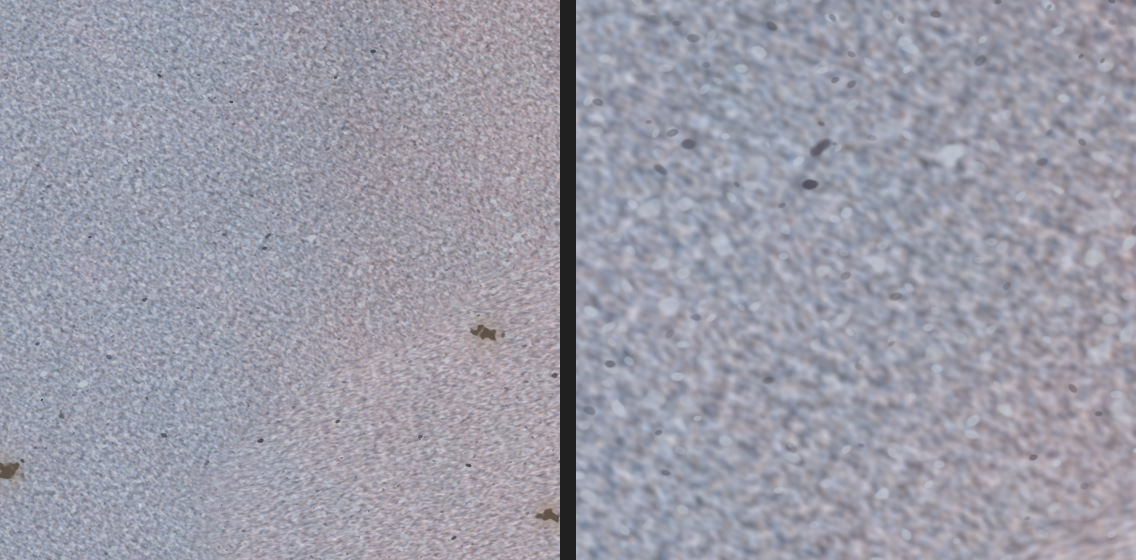
Left, the full canvas; right, a detail of the centre.
Give the GLSL for this texture, as a Shadertoy shader.

```glsl
const vec3 COOL_GREY = vec3(0.597, 0.615, 0.675);
const vec3 ROSE_GREY = vec3(0.640, 0.608, 0.640);
const vec3 PALE_STONE = vec3(0.76, 0.79, 0.83);
const vec3 DARK_PIT = vec3(0.27, 0.26, 0.30);
const vec3 RUST = vec3(0.63, 0.54, 0.47);
const vec3 DEBRIS = vec3(0.31, 0.26, 0.21);

vec2 hash22(vec2 p) {
    vec3 q = fract(p.xyx * vec3(0.1031, 0.1030, 0.0973));
    q += dot(q, q.yzx + 33.33);
    return fract((q.xx + q.yz) * q.zy);
}

vec2 rotate(vec2 p, float angle) {
    float c = cos(angle), s = sin(angle);
    return vec2(c * p.x + s * p.y, c * p.y - s * p.x);
}

float slope(vec2 cell, vec2 corner, vec2 f) {
    return dot(hash22(cell + corner) * 2.0 - 1.0, f - corner);
}

// Gradient noise, centred on zero
float noise(vec2 p) {
    vec2 i = floor(p), f = p - i;
    vec2 u = f * f * f * (f * (f * 6.0 - 15.0) + 10.0);
    float low = mix(slope(i, vec2(0, 0), f), slope(i, vec2(1, 0), f), u.x);
    float high = mix(slope(i, vec2(0, 1), f), slope(i, vec2(1, 1), f), u.x);
    return mix(low, high, u.y);
}

float fbm(vec2 p) {
    float sum = 0.0, weight = 1.0;
    for (int i = 0; i < 4; i++) {
        sum += weight * noise(p);
        p = rotate(p, 0.6) * 2.03 + 17.3;
        weight *= 0.55;
    }
    return sum;
}

// Two octaves of sand, stretched along a direction
float grain(vec2 uv, float angle, vec2 stretch) {
    vec2 p = rotate(uv, angle) * stretch;
    return noise(p * 108.0 + 40.0) + 0.85 * noise(rotate(p, 0.2) * 195.0 + 90.0);
}

// Irregular flecks, at most one per cell
float flecks(vec2 uv, float cells, float density, float radius, float seed) {
    vec2 p = uv * cells, home = floor(p);
    float wobble = 0.6 * noise(uv * 130.0 + seed);
    float mask = 0.0;
    for (int y = -1; y <= 1; y++) {
        for (int x = -1; x <= 1; x++) {
            vec2 cell = home + vec2(x, y);
            vec2 place = hash22(cell + seed);
            vec2 kind = hash22(cell + seed + 57.0);
            vec2 look = hash22(cell + seed + 131.0);
            vec2 d = rotate(p - cell - place, kind.y * 2.0 - 1.0) * vec2(0.8, 1.25);
            float size = radius * cells * mix(0.45, 1.0, look.x);
            float shape = 1.0 - smoothstep(0.55, 1.2, length(d) / size + wobble);
            mask = max(mask, step(kind.x, density) * shape * mix(0.5, 1.0, look.y));
        }
    }
    return mask;
}

// Rusty halo with a broken dark core
vec3 addStain(vec3 color, vec2 uv, vec2 center, float size) {
    vec2 d = rotate(uv - center, -0.15) / size;
    float halo = exp(-dot(d, d) * 0.35) * (0.5 + 0.6 * noise(uv * 45.0));
    float core = length(d * vec2(0.8, 1.7)) + 1.5 * noise(uv * 85.0);
    color = mix(color, RUST, clamp(halo, 0.0, 0.6));
    return mix(color, DEBRIS, 0.8 * (1.0 - smoothstep(0.6, 1.3, core)));
}

void mainImage(out vec4 fragColor, in vec2 fragCoord) {
    vec2 uv = fragCoord / iResolution.xy;

    // Broad tint and the brighter slab at the lower right
    float cloud = fbm(uv * 4.0 + 3.0);
    float edge = 0.62 * uv.x - 0.03 - uv.y + 0.05 * fbm(uv * 6.0 + 21.0);
    float slab = smoothstep(-0.025, 0.035, edge) * smoothstep(0.3, 0.46, uv.x);
    float rose = smoothstep(0.25, 0.95, uv.x + 0.2 * cloud + 0.12 * slab);
    vec3 color = mix(COOL_GREY, ROSE_GREY, rose);
    color += 0.022 * slab + 0.025 * fbm(uv * 7.0 + 60.0);
    color -= 0.022 * smoothstep(0.35, 0.0, abs(uv.x - 0.62)) * smoothstep(0.4, 0.8, uv.y);
    color += vec3(0.022, -0.008, -0.006) * fbm(rotate(uv, -0.7) * vec2(7.0, 14.0) + 80.0);

    // Fine sand whose direction changes at the slab
    float upperSand = grain(uv, -0.55, vec2(0.82, 1.1));
    float slabSand = grain(uv, 0.22, vec2(0.62, 1.25));
    color += 0.20 * mix(upperSand, slabSand, slab);
    color += vec3(0.05, 0.0, -0.05) * noise(uv * 120.0 + 200.0);

    // Faint broken crease where the slab begins
    float crease = exp(-abs(edge) / 0.004) * smoothstep(0.0, 0.3, noise(uv * 16.0 + 9.0));
    color -= 0.09 * crease * smoothstep(0.35, 0.45, uv.x);

    // Pale stones and dark pits
    float patches = smoothstep(-0.4, 0.5, fbm(uv * 5.0 + 44.0));
    color = mix(color, PALE_STONE, 0.85 * flecks(uv, 34.0, 0.30, 0.0085, 5.0) * patches);
    color = mix(color, PALE_STONE, 0.65 * flecks(uv, 75.0, 0.25, 0.0045, 19.0));
    color = mix(color, DARK_PIT, 0.45 * flecks(uv, 55.0, 0.14, 0.0035, 73.0));
    color = mix(color, DARK_PIT, 0.95 * flecks(uv, 14.0, 0.14, 0.0055, 31.0));

    // Three dirt stains
    color = addStain(color, uv, vec2(0.87, 0.405), 0.018);
    color = addStain(color, uv, vec2(0.01, 0.16), 0.020);
    color = addStain(color, uv, vec2(0.98, 0.08), 0.015);

    fragColor = vec4(clamp(color, 0.0, 1.0), 1.0);
}
```
